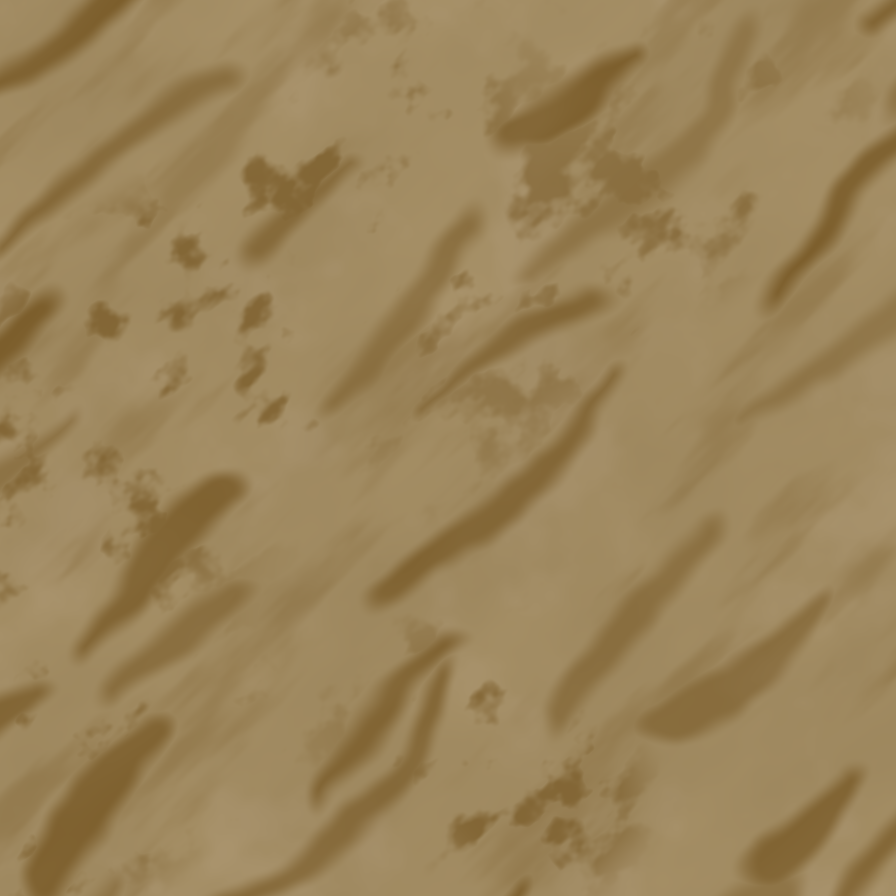
Write a WebGL 1 fragment shader that draws this texture.

```glsl
precision highp float;
// Sandy ochre ground crossed by soft brown diagonal strokes.
// Strokes are bent, tapered segments scattered one per cell of a tilted grid;
// noise adds ragged edges, crumbly patches, faint streaks and mottling.
uniform vec2 u_resolution;

const vec3 SAND = vec3(0.632, 0.545, 0.383);
const vec3 PALE_SAND = vec3(0.660, 0.575, 0.430);
const vec3 BROWN = vec3(0.475, 0.355, 0.155);
const float GRAIN_ANGLE = 0.78;
const vec2 CELL = vec2(0.36, 0.145);

float hash(vec2 p) {
  return fract(sin(dot(p, vec2(127.1, 311.7))) * 43758.5453);
}

vec2 hash2(vec2 p) {
  return vec2(hash(p), hash(p + 37.3));
}

float noise(vec2 p) {
  vec2 i = floor(p);
  vec2 f = fract(p);
  f = f * f * (3.0 - 2.0 * f);
  float low = mix(hash(i), hash(i + vec2(1.0, 0.0)), f.x);
  float high = mix(hash(i + vec2(0.0, 1.0)), hash(i + vec2(1.0, 1.0)), f.x);
  return mix(low, high, f.y);
}

float fbm(vec2 p) {
  float sum = 0.0;
  float weight = 0.5;
  for (int i = 0; i < 4; i++) {
    sum += weight * noise(p);
    p = p * 2.03 + 17.7;
    weight *= 0.5;
  }
  return sum / 0.9375;
}

vec2 rotate(vec2 p, float angle) {
  float c = cos(angle);
  float s = sin(angle);
  return vec2(c * p.x + s * p.y, c * p.y - s * p.x);
}

// Soft segment along x, bent into an arc and tapered towards one end.
float stroke(vec2 p, float halfLength, float radius, float bend, float taper) {
  p.y += bend * p.x * p.x;
  float along = clamp(p.x / halfLength, -1.0, 1.0);
  float width = radius * (1.0 + taper * along) * (1.0 - 0.3 * along * along);
  float d = length(vec2(max(abs(p.x) - halfLength, 0.0) * 0.7, p.y));
  return 1.0 - smoothstep(width - 0.011, width + 0.013, d);
}

// Darkest stroke among the neighbouring cells of the tilted grid.
float strokeField(vec2 p) {
  vec2 home = floor(p / CELL);
  float cover = 0.0;
  for (int j = -1; j <= 1; j++) {
    for (int i = -1; i <= 1; i++) {
      vec2 id = home + vec2(float(i), float(j));
      vec2 jitter = hash2(id + 5.1) - 0.5;
      vec2 shape = hash2(id + 11.9);
      vec2 curve = hash2(id + 23.4) - 0.5;
      vec2 center = (id + 0.5 + jitter * vec2(0.6, 0.55)) * CELL;
      vec2 local = rotate(p - center, (hash(id + 71.2) - 0.5) * 0.5);
      float halfLength = mix(0.06, 0.19, shape.x);
      float radius = mix(0.012, 0.027, shape.y * shape.y);
      float strength = mix(0.45, 1.0, hash(id + 53.6));
      float mark = stroke(local, halfLength, radius, curve.x * 2.5, curve.y);
      cover = max(cover, mark * strength);
    }
  }
  return cover;
}

// Small blotches gathered into a few loose patches.
float crumbs(vec2 p) {
  float patchMask = smoothstep(0.56, 0.78, noise(p * 3.1 + 8.3));
  float blots = smoothstep(0.54, 0.74, fbm(p * vec2(17.0, 22.0) + 3.7));
  return patchMask * blots * 0.75;
}

void main() {
  vec2 uv = gl_FragCoord.xy / min(u_resolution.x, u_resolution.y);
  vec2 grain = rotate(uv, GRAIN_ANGLE) + vec2(2.3, 4.1);

  // Gentle warp makes the strokes waver.
  vec2 warp = vec2(noise(grain * 9.0), noise(grain * 11.0 + 31.0)) - 0.5;
  vec2 fine = vec2(noise(uv * 31.0), noise(uv * 33.0 + 9.0)) - 0.5;
  vec2 wavering = grain + warp * 0.024 + fine * 0.007;

  float density = mix(0.8, 1.05, noise(grain * vec2(9.0, 24.0)));
  float cover = max(strokeField(wavering) * density, crumbs(grain));
  float streaks = smoothstep(0.52, 0.8, fbm(grain * vec2(5.0, 19.0) + 12.0));
  cover = max(cover, streaks * 0.3);

  // Pale smudges and low contrast mottling of the ground.
  float pale = smoothstep(0.5, 0.8, fbm(uv * 12.0 + 40.0));
  vec3 ground = mix(SAND, PALE_SAND, pale * 0.6);
  ground += (fbm(grain * vec2(6.0, 10.0) + 60.0) - 0.5) * 0.05;

  vec3 color = mix(ground, BROWN, clamp(cover, 0.0, 1.0));
  gl_FragColor = vec4(color, 1.0);
}
```
